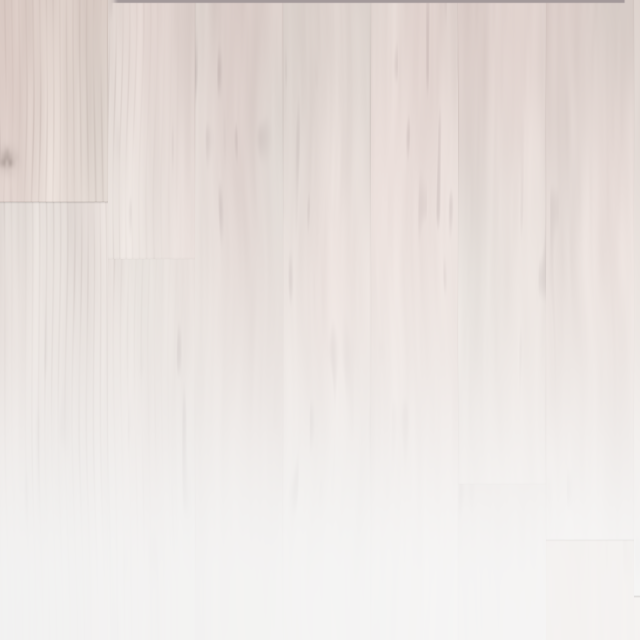
This texture is drawn by a WebGL 2 fragment shader. Its source:

```glsl
#version 300 es
precision highp float;
// Pale whitewashed wood planks running upright, fading to white at the bottom.
uniform vec2 u_resolution;
out vec4 fragColor;

float hash(vec2 p) {
  return fract(sin(dot(p, vec2(127.1, 311.7))) * 43758.5453);
}

float noise(vec2 p) {
  vec2 i = floor(p), f = fract(p);
  f = f * f * (3.0 - 2.0 * f);
  return mix(mix(hash(i), hash(i + vec2(1, 0)), f.x),
             mix(hash(i + vec2(0, 1)), hash(i + vec2(1, 1)), f.x), f.y);
}

// Long upright streaks, from broad bands to fine fibres; centred on zero.
float streaks(vec2 p) {
  float sum = 0.0, weight = 0.42;
  vec2 scale = vec2(24.0, 1.6);
  for (int i = 0; i < 4; i++) {
    sum += weight * (noise(p * scale + float(i) * 17.3) - 0.5);
    scale *= vec2(2.1, 1.8);
    weight *= 0.68;
  }
  return sum;
}

// Soft-edged line of a given half width.
float line(float d, float halfWidth, float px) {
  return 1.0 - smoothstep(halfWidth - px, halfWidth + px, abs(d));
}

void main() {
  vec2 uv = gl_FragCoord.xy / u_resolution;
  float px = 1.0 / min(u_resolution.x, u_resolution.y);

  // Planks: equal widths, end joints stepping down to the right
  float across = (uv.x - 0.031) / 0.137;
  float plank = max(floor(across), 0.0);
  float jointY = 0.684 - 0.088 * plank;
  float jointStrength = pow(abs(plank - 3.0) / 3.0, 4.0);
  float upper = step(jointY, uv.y) * step(0.1, jointStrength);
  float seed = plank * 3.7 + upper * 11.3;
  float corner = upper * (1.0 - step(0.5, plank));

  // Light falls off toward the top
  vec3 color = mix(vec3(0.958, 0.955, 0.953), vec3(0.925, 0.895, 0.879),
                   smoothstep(0.08, 0.62, uv.y));
  color = mix(color, vec3(0.865, 0.817, 0.797), smoothstep(0.5, 1.08, uv.y));
  color += 0.012 * (uv.x - 0.5);
  float contrast = mix(0.12, 1.0, smoothstep(0.05, 0.85, uv.y));

  // Grain, gently bent along its length
  vec2 p = uv + vec2(seed, seed * 0.6);
  p.x += 0.014 * (noise(p * vec2(5.0, 4.0)) - 0.5);
  color += streaks(p) * contrast * vec3(0.105, 0.115, 0.115);
  float blush = noise(p * vec2(13.0, 2.5) + 41.0) - 0.5;
  color += blush * contrast * vec3(0.016, -0.008, -0.004);
  color += (hash(seed + vec2(2.0, 5.0)) - 0.5) * contrast * 0.02;

  // Scattered dark flecks and pores
  float fleck = smoothstep(0.7, 1.0, noise(p * vec2(105.0, 9.0) + 9.0));
  fleck *= smoothstep(0.4, 0.8, noise(p * vec2(14.0, 4.0) + 23.0));
  color -= fleck * contrast * vec3(0.085, 0.09, 0.085);

  // Stronger bowed growth lines on the left boards
  float leftBoards = 1.0 - smoothstep(0.18, 0.31, uv.x);
  float bow = 3.0 * noise(p * vec2(9.0, 3.0)) + 1.2 * uv.y * uv.y;
  float rings = pow(0.5 + 0.5 * sin(uv.x * 560.0 + bow * 4.0), 5.0);
  rings *= noise(p * vec2(40.0, 7.0) + 3.0);
  color -= leftBoards * rings * contrast * vec3(0.055, 0.06, 0.06);
  color -= corner * vec3(0.012, 0.02, 0.026);

  // Knot at the left edge
  vec2 k = (uv - vec2(0.011, 0.75)) / vec2(0.016, 0.021);
  float knot = exp(-dot(k, k) * 1.6);
  color -= knot * (0.1 + 0.12 * noise(uv * vec2(180.0, 90.0)));

  // Seams between planks and the visible end joints
  float seamX = (fract(across + 0.5) - 0.5) * 0.137;
  float seam = line(seamX, 0.0012, px) * step(0.5, across);
  seam *= noise(vec2(plank * 5.0, uv.y * 6.0));
  color -= seam * contrast * vec3(0.045, 0.05, 0.05);
  float joint = line(uv.y - jointY, 0.0014, px) * jointStrength;
  color -= joint * mix(0.025, 0.08, smoothstep(0.1, 0.7, uv.y));
  color -= step(5.5, plank) * (1.0 - upper) * vec3(0.006, 0.012, 0.016);

  // Narrow gray strip along the top edge
  float strip = smoothstep(0.9955 - px, 0.9955 + px, uv.y);
  strip *= smoothstep(0.172, 0.186, uv.x) * (1.0 - smoothstep(0.974, 0.978, uv.x));
  color = mix(color, vec3(0.64, 0.6, 0.605), strip);

  fragColor = vec4(clamp(color, 0.0, 1.0), 1.0);
}
```
